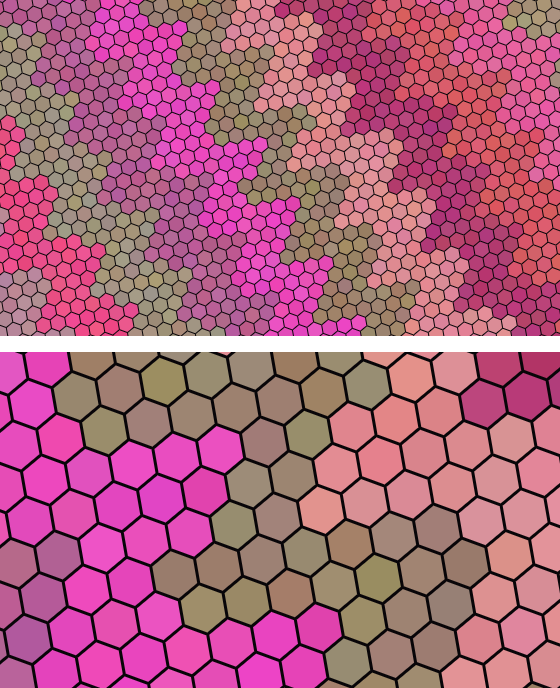
Top, the full canvas; bottom, a detail of the centre.
Reproduce this pattern procedurally as a Shadertoy shader.

```glsl
// Tilted honeycomb of thin dark lines, its cells coloured in diagonal zigzag bands.

const float CELL_SIZE   = 0.0441;   // spacing of cell centres, in canvas heights
const float LINE_WIDTH  = 0.0030;
const float GRID_ANGLE  = 0.172;
const vec2  GRID_OFFSET = vec2(0.039, -0.107);

const float BAND_ANGLE  = 0.559;
const float BAND_WIDTH  = 0.185;
const float ZIG_PERIOD  = 0.208;
const float ZIG_DEPTH   = 0.75;     // in band widths
const vec2  BAND_PHASE  = vec2(0.045, 0.44);

const vec3 LINE_COLOR = vec3(0.03, 0.02, 0.03);
const int  BAND_COUNT = 13;
const vec3 BAND_COLORS[BAND_COUNT] = vec3[](
    vec3(0.74, 0.52, 0.75),   // violet
    vec3(0.72, 0.53, 0.61),   // dusty mauve
    vec3(0.92, 0.31, 0.53),   // rose red
    vec3(0.64, 0.58, 0.50),   // grey olive
    vec3(0.72, 0.38, 0.58),   // mauve
    vec3(0.91, 0.30, 0.73),   // magenta
    vec3(0.62, 0.52, 0.43),   // brown olive
    vec3(0.87, 0.54, 0.58),   // salmon
    vec3(0.71, 0.24, 0.45),   // raspberry
    vec3(0.84, 0.35, 0.41),   // coral red
    vec3(0.89, 0.38, 0.61),   // hot pink
    vec3(0.66, 0.58, 0.47),   // olive
    vec3(0.82, 0.48, 0.66));  // orchid

mat2 rotation(float angle) {
    float c = cos(angle), s = sin(angle);
    return mat2(c, s, -s, c);
}

vec3 hash3(vec2 id) {
    vec3 q = vec3(dot(id, vec2(127.1, 311.7)),
                  dot(id, vec2(269.5, 183.3)),
                  dot(id, vec2(419.2, 371.9)));
    return fract(sin(q) * 43758.5);
}

// Centre of the nearest cell in a unit honeycomb
vec2 hexCenter(vec2 p, vec2 lattice) {
    vec2 a = lattice * floor(p / lattice + 0.5);
    vec2 b = lattice * (floor(p / lattice) + 0.5);
    return dot(p - a, p - a) < dot(p - b, p - b) ? a : b;
}

// Distance from a point inside a unit cell to its border
float hexBorder(vec2 d) {
    d = abs(d);
    return 0.5 - max(d.x, dot(d, vec2(0.5, 0.8660)));
}

float triangleWave(float t) {
    return abs(2.0 * fract(t) - 1.0);
}

// Number of the zigzag band that holds a point
int bandIndex(vec2 p, float angle, vec2 phase) {
    vec2 q = p * rotation(angle);
    float across = q.x / BAND_WIDTH + phase.x;
    float along = -q.y / ZIG_PERIOD + phase.y;
    return int(floor(across + ZIG_DEPTH * (1.0 - triangleWave(along))));
}

vec3 cellColor(vec2 center, vec2 id) {
    int band = clamp(bandIndex(center, BAND_ANGLE, BAND_PHASE) + 6, 0, BAND_COUNT - 1);
    vec3 jitter = (hash3(id) - 0.5) * vec3(0.06, 0.08, 0.10);
    return BAND_COLORS[band] + jitter;
}

void mainImage(out vec4 fragColor, in vec2 fragCoord) {
    vec2 p = (fragCoord - 0.5 * iResolution.xy) / iResolution.y;
    float pixel = 1.0 / iResolution.y;

    // Honeycomb cell under this point
    vec2 lattice = vec2(1.0, 1.7321);
    mat2 tilt = rotation(GRID_ANGLE);
    vec2 g = (p - GRID_OFFSET) * tilt / CELL_SIZE;
    vec2 center = hexCenter(g, lattice);
    vec2 id = floor(2.0 * center / lattice + 0.5);

    // One flat colour per cell, taken from the band at its centre
    vec2 worldCenter = tilt * center * CELL_SIZE + GRID_OFFSET;
    vec3 color = cellColor(worldCenter, id);

    // Smooth dark outline
    float border = hexBorder(g - center) * CELL_SIZE;
    float fill = clamp((border - 0.5 * LINE_WIDTH) / pixel + 0.5, 0.0, 1.0);
    fragColor = vec4(mix(LINE_COLOR, color, fill), 1.0);
}
```
